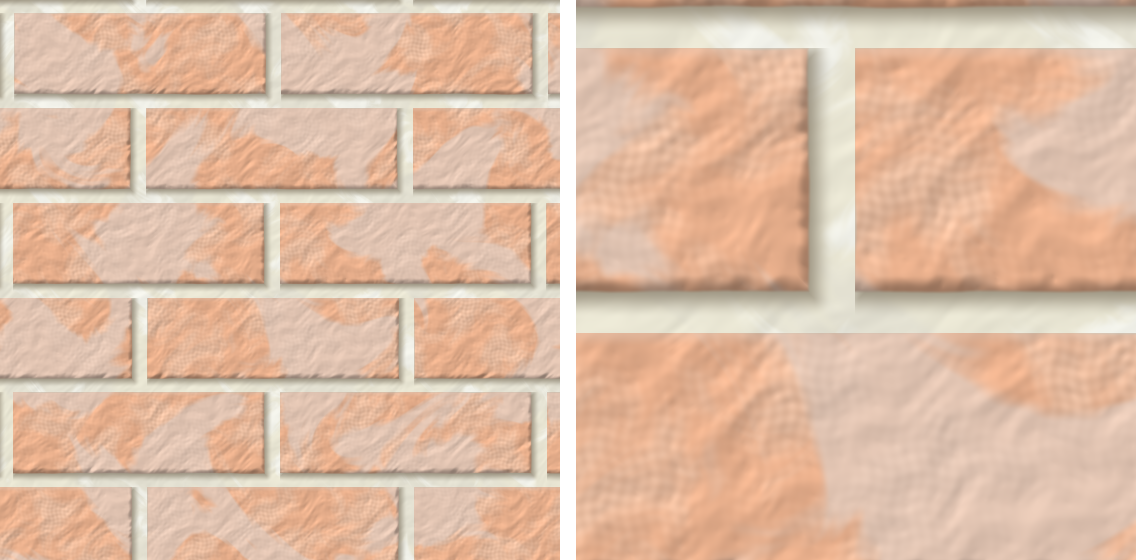
Left: the whole. Right: its middle third, enlarged.
Give the GLSL for this texture, as a WebGL 1 fragment shader.

```glsl
precision highp float;
uniform vec2 u_resolution;

// Layout, in canvas units
const vec2 PITCH = vec2(0.4766, 0.1693);
const vec2 BRICK_SIZE = vec2(0.4490, 0.1445);
const vec2 FIRST_CORNER = vec2(0.0234, 0.0234);
const float ROW_JITTER = 0.005;
const float EDGE_SOFTNESS = 0.0013;
const float EDGE_ROUGHNESS = 0.0012;

// Surface
const vec2 LIGHT_DIR = vec2(-0.55, 0.83);
const float RELIEF_SCALE = 31.0;
const float RELIEF_STEP = 0.0035;
const float BRICK_RELIEF = 0.42;
const float MORTAR_RELIEF = 0.13;
const float PATCH_SCALE = 13.0;
const float WEAVE_FREQUENCY = 850.0;
const float WEAVE_STRENGTH = 0.012;
const float BEVEL_DARKNESS = 0.30;
const float SHADOW_REACH = 0.012;
const vec2 SHADOW_OFFSET = vec2(0.003, 0.004);

const vec3 CLAY = vec3(0.895, 0.675, 0.540);
const vec3 LIGHT_CLAY = vec3(0.895, 0.725, 0.615);
const vec3 PALE_WASH = vec3(0.875, 0.770, 0.705);
const vec3 MORTAR = vec3(0.910, 0.897, 0.825);
const vec3 MORTAR_GREY = vec3(0.875, 0.865, 0.815);
const vec3 MORTAR_WHITE = vec3(0.945, 0.945, 0.915);
const vec3 SHADOW = vec3(0.570, 0.535, 0.460);

vec2 hash2(vec2 p) {
    return fract(sin(vec2(dot(p, vec2(127.1, 311.7)),
                          dot(p, vec2(269.5, 183.3)))) * 43758.5);
}

// Smooth cellular distance: rounded hollows between soft creases
float cells(vec2 p) {
    vec2 id = floor(p), f = fract(p);
    float sum = 0.0;
    for (int y = -1; y <= 1; y++) {
        for (int x = -1; x <= 1; x++) {
            vec2 cell = vec2(float(x), float(y));
            sum += exp(-9.0 * length(cell + hash2(id + cell) - f));
        }
    }
    return -log(sum) / 9.0;
}

// Folded layers of sines, roughly -0.6 to 0.6
float clouds(vec2 p) {
    float sum = 0.0, amplitude = 0.5;
    for (int i = 0; i < 5; i++) {
        p += 0.65 * sin(p.yx * 1.1 + vec2(1.7, 4.2));
        sum += amplitude * sin(p.x) * sin(p.y);
        p = mat2(1.5, 1.1, -1.1, 1.5) * p + 2.3;
        amplitude *= 0.5;
    }
    return sum;
}

// Crumpled height with folds leaning up to the right
float crumple(vec2 p) {
    p += 0.007 * sin(p.yx * 47.0 + vec2(0.5, 2.1));
    p += 0.003 * sin(p.yx * 118.0 + vec2(3.4, 1.2));
    vec2 q = mat2(0.55, -0.75, 0.45, 0.92) * p * RELIEF_SCALE;
    return cells(q) + 0.40 * cells(q * 2.1 + 7.3);
}

float boxDistance(vec2 p, vec2 halfSize) {
    vec2 d = abs(p) - halfSize;
    return length(max(d, 0.0)) + min(max(d.x, d.y), 0.0);
}

void main() {
    vec2 p = gl_FragCoord.xy / u_resolution;

    // Running bond: position measured right and down from a brick's corner
    vec2 q = vec2(p.x, 1.0 - p.y) - FIRST_CORNER;
    float row = floor(q.y / PITCH.y);
    q.x -= 0.5 * PITCH.x * mod(row, 2.0);
    q.x += ROW_JITTER * (hash2(vec2(row, 3.0)).x - 0.5);
    q = mod(q, PITCH);

    // Relief, wash patches and fine weave
    float slope = crumple(p) - crumple(p + LIGHT_DIR * RELIEF_STEP);
    float wash = clouds(p * PATCH_SCALE + vec2(0.8, 3.1));
    float patches = smoothstep(-0.04, 0.13, wash);
    float mottle = clouds(p * 34.0 + 5.0);
    vec2 thread = sin(p * WEAVE_FREQUENCY + 1.5 * sin(p.yx * 160.0));
    float weave = WEAVE_STRENGTH * (thread.x + thread.y) * (0.6 + mottle);

    // Brick face with lit top and dark lower and right bevels
    vec3 brick = mix(CLAY, LIGHT_CLAY, smoothstep(-0.25, 0.5, mottle));
    brick = mix(brick, PALE_WASH, 0.92 * patches);
    brick *= 1.0 + BRICK_RELIEF * slope * mix(1.0, 0.7, patches);
    brick += weave * mix(1.0, 0.5, patches);
    vec2 inset = BRICK_SIZE - q + 0.012 * slope;
    float bevel = max(1.0 - smoothstep(0.0, 0.010, inset.y),
                      0.8 * (1.0 - smoothstep(0.0, 0.007, inset.x)));
    brick *= 1.0 - BEVEL_DARKNESS * bevel;
    float topLight = 1.0 - smoothstep(0.0, 0.009, q.y);
    brick = mix(brick, PALE_WASH, 0.4 * topLight);

    // Mortar with stains and a shadow thrown right and down
    vec3 mortar = mix(MORTAR, MORTAR_GREY, 0.65 * patches);
    mortar = mix(mortar, MORTAR_WHITE, smoothstep(0.05, 0.45, mottle));
    mortar *= 1.0 + MORTAR_RELIEF * slope;
    vec2 centred = q - 0.5 * BRICK_SIZE;
    float shadowDistance = boxDistance(centred - SHADOW_OFFSET, 0.5 * BRICK_SIZE);
    float shade = 1.0 - smoothstep(-0.006, SHADOW_REACH, shadowDistance);
    mortar = mix(mortar, SHADOW, 0.85 * shade);

    // Slightly worn outline
    float outline = boxDistance(centred, 0.5 * BRICK_SIZE) + EDGE_ROUGHNESS * mottle;
    float softness = max(EDGE_SOFTNESS, 0.7 / u_resolution.y);
    float coverage = 1.0 - smoothstep(-softness, softness, outline);
    gl_FragColor = vec4(mix(mortar, brick, coverage), 1.0);
}
```
